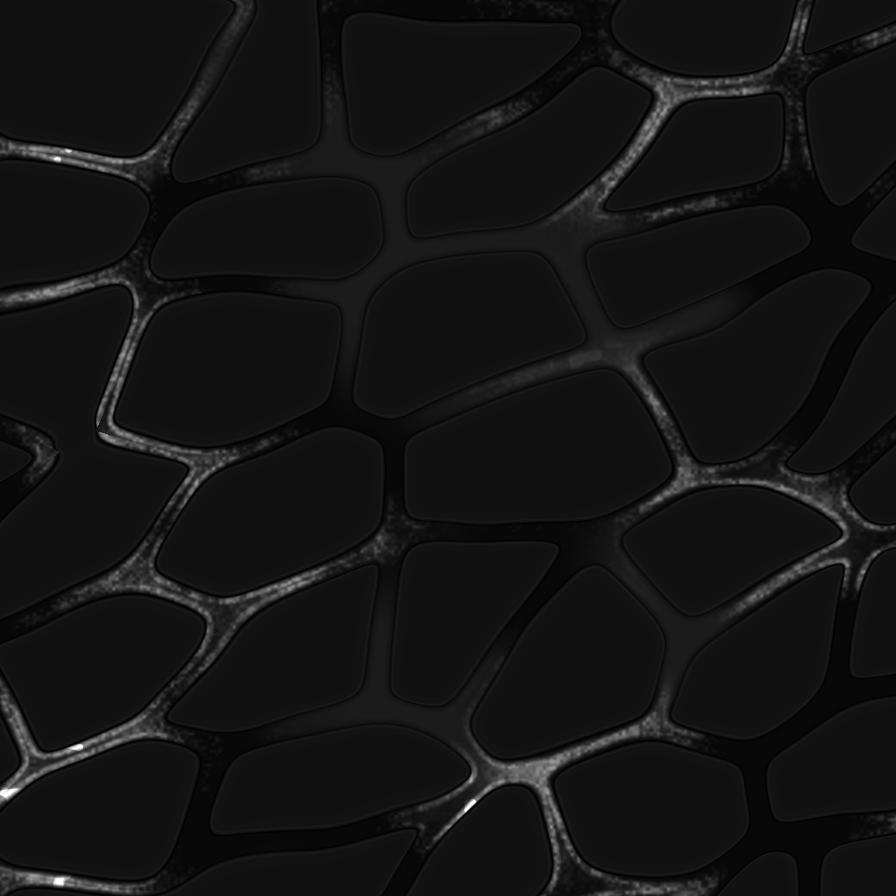
This texture is drawn by a WebGL 1 fragment shader. Its source:

```glsl
precision highp float;
// Dark rounded plates parted by narrow channels, some matt and some glossy.
// Plates are a soft Voronoi diagram with a few cells merged; layered sines
// decide where the channels shine, and fine noise roughens the highlights.

uniform vec2 u_resolution;

#define LATTICE mat2(4.5, -1.7, 0.0, 6.7)  // columns: cells per canvas, sheared
#define SHARPNESS 7.0          // higher gives tighter plate corners
#define JITTER 0.88            // irregularity of the plates
#define MERGE 0.26             // share of cells joined to a neighbour
#define HALF_GAP 0.0118        // half the channel width
#define WOBBLE 0.021           // waviness of the outlines
#define PLATE_TONE 0.0675
#define MATT_TONE 0.106
#define WET_TONE 0.03
#define SHEEN 0.5              // brightness of the highlights
#define GRAIN_SCALE 260.0

float hash(vec2 p) {
  return fract(sin(dot(p, vec2(127.1, 311.7))) * 43758.545);
}

float sq(float x) { return x * x; }

// Layered, bent sines: a smooth field of roughly -1 to 1.
float waves(vec2 p) {
  float sum = 0.0, amp = 0.5;
  for (int i = 0; i < 4; i++) {
    sum += amp * sin(p.x + 1.3 * sin(p.y));
    p = mat2(1.2, 1.3, -1.3, 1.2) * p + vec2(1.7, 4.1);
    amp *= 0.5;
  }
  return sum;
}

float valueNoise(vec2 p) {
  vec2 i = floor(p), f = fract(p);
  f = f * f * (3.0 - 2.0 * f);
  return mix(mix(hash(i), hash(i + vec2(1, 0)), f.x),
             mix(hash(i + vec2(0, 1)), hash(i + vec2(1, 1)), f.x), f.y);
}

vec2 seedOf(vec2 cell) {
  vec2 r = vec2(hash(cell + 3.7), hash(cell + 18.3));
  return cell + 0.5 + JITTER * (r - 0.5);
}

// The plate a cell belongs to: itself, or the cell to the right or above.
vec2 plateOf(vec2 cell) {
  float pick = hash(cell + 51.9);
  if (pick > MERGE) return cell;
  return cell + (pick < 0.5 * MERGE ? vec2(1, 0) : vec2(0, 1));
}

// Signed distance from the channel's middle line into the plate.
float channelDistance(vec2 p) {
  p = LATTICE * p;
  vec2 base = floor(p), ownPlate = base;
  float nearest = 1e3;
  for (int j = -2; j <= 2; j++)
    for (int i = -2; i <= 2; i++) {
      vec2 cell = base + vec2(i, j);
      vec2 toSeed = seedOf(cell) - p;
      float d = dot(toSeed, toSeed);
      if (d < nearest) { nearest = d; ownPlate = plateOf(cell); }
    }

  // Weighted seed sums (xy) and weights (z) of this plate and all others.
  vec3 own = vec3(0.0), others = vec3(0.0);
  for (int j = -2; j <= 2; j++)
    for (int i = -2; i <= 2; i++) {
      vec2 cell = base + vec2(i, j);
      vec2 toSeed = seedOf(cell) - p;
      float weight = exp(SHARPNESS * (nearest - dot(toSeed, toSeed)));
      vec3 term = vec3(toSeed, 1.0) * weight;
      vec2 apart = abs(plateOf(cell) - ownPlate);
      if (apart.x + apart.y < 0.5) own += term; else others += term;
    }
  others.z = max(others.z, 1e-12);
  vec2 slope = 2.0 * SHARPNESS * (own.xy / own.z - others.xy / others.z) * LATTICE;
  return log(own.z / others.z) / max(length(slope), 1e-3);
}

void main() {
  vec2 uv = gl_FragCoord.xy / u_resolution.y;
  float soft = max(0.0008, 0.6 / u_resolution.y);

  vec2 bend = vec2(waves(uv * 6.5), waves(uv * 6.5 + 40.0));
  float middle = channelDistance(uv + WOBBLE * bend);
  float gloss = smoothstep(-0.55, -0.1, waves(uv * 5.5 + 21.0));
  float halfGap = HALF_GAP * (1.15 - 0.2 * gloss + 0.3 * waves(uv * 6.0 + 9.0));
  float inset = middle - halfGap;
  float t = clamp(middle / halfGap, 0.0, 1.0);

  // Plate: flat, with a faint glow and a thin lit line inside the rim.
  float plate = PLATE_TONE + 0.007 * exp(-max(inset, 0.0) / 0.008);
  plate += 0.025 * exp(-sq((inset - 0.0032) / 0.0012));

  // Glossy channel: streaks that wander between its middle and its walls.
  float flow = waves(uv * 11.0 + 63.0);
  float scratch = valueNoise(uv * GRAIN_SCALE * 0.3 + 7.0);
  float grain = mix(valueNoise(uv * GRAIN_SCALE), scratch, 0.4);
  float streak = exp(-6.0 * sq(t - 0.3 - 0.4 * waves(uv * 17.0 + 5.0)));
  float wall = 1.0 - smoothstep(0.7, 0.95, t);
  float lit = smoothstep(-0.3, 0.7, flow + 0.4 * (grain - 0.5));
  float wet = WET_TONE + SHEEN * streak * wall * lit * (0.5 + 0.8 * grain);
  float glint = smoothstep(0.85, 0.93, flow + 0.7 * (scratch - 0.5));
  wet += 0.5 * glint * streak * wall;

  // Matt channel, blended with the glossy one in broad patches.
  float matt = MATT_TONE - 0.03 * smoothstep(0.3, 1.0, t);
  float groove = mix(matt, wet, gloss);

  float tone = mix(groove, plate, smoothstep(-soft, soft, inset));
  tone -= 0.035 * exp(-sq(inset / 0.0012));
  gl_FragColor = vec4(vec3(clamp(tone, 0.0, 1.0)), 1.0);
}
```
